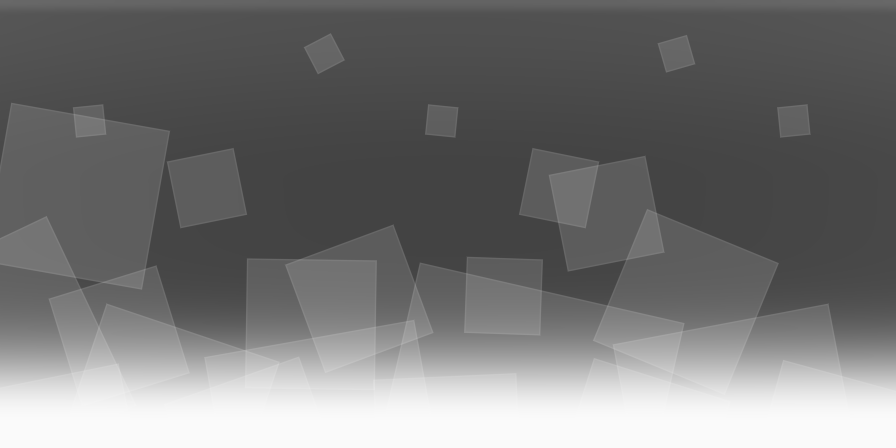
Write a Shadertoy shader that draws this background.

```glsl
// Translucent tilted squares float over a charcoal gradient that sinks into
// bright fog. Large panes set the composition; a zigzag of small tiles and a
// swaying low row come from formulas. Each square is a rotated box distance.

#define FOG_TOP 0.06
#define FOG_DEPTH 0.155
#define FOG_COLOR vec3(0.98)
#define CHARCOAL vec3(0.262)
#define PANE_ALPHA 0.135
#define RIM_ALPHA 0.06
#define RIM_WIDTH 0.003
#define TILE_COUNT 7
#define LOW_COUNT 5

const float TAU = 6.2831853;

// Large panes: center x, center y, half side, tilt
const vec4 PANES[12] = vec4[12](
    vec4(0.171, 0.562, 0.180, -0.175),
    vec4(1.354, 0.523, 0.110, 0.195),
    vec4(1.531, 0.326, 0.159, -0.390),
    vec4(1.124, 0.339, 0.085, -0.035),
    vec4(0.802, 0.333, 0.129, 0.355),
    vec4(0.694, 0.276, 0.145, -0.015),
    vec4(1.165, 0.051, 0.303, -0.225),
    vec4(0.266, 0.250, 0.126, 0.300),
    vec4(0.366, 0.064, 0.204, -0.325),
    vec4(1.654, 0.036, 0.245, 0.187),
    vec4(0.732, 0.010, 0.238, 0.176),
    vec4(-0.007, 0.206, 0.234, 0.443));

// Small tiles climb and fall in a repeating cycle of three heights
vec4 smallTile(float i) {
    float level = mod(2.0 * i + 1.0, 3.0);
    float halfSide = 0.076 - 0.042 * min(level, 1.0);
    float tilt = 0.2 * cos(TAU * (i - 1.0) / 6.0) + 0.19 * level * (level - 1.0);
    return vec4(0.2 + 0.262 * i, 0.58 + 0.15 * level, halfSide, tilt);
}

// Half-sunken squares along the fog, with a swaying tilt
vec4 lowSquare(float i) {
    return vec4(0.14 + 0.43 * i, 0.0, 0.16, 0.35 * cos(1.2 * (i - 0.8)));
}

float squareDistance(vec2 p, vec4 square) {
    float c = cos(square.w), s = sin(square.w);
    vec2 d = p - square.xy;
    vec2 q = abs(vec2(c * d.x + s * d.y, c * d.y - s * d.x));
    return max(q.x, q.y) - square.z;
}

// Blend a soft white pane with a slightly brighter rim
vec3 addPane(vec3 color, vec2 p, vec4 square, float pixel) {
    float d = squareDistance(p, square);
    float inside = 1.0 - smoothstep(-pixel, pixel, d);
    float rim = inside * smoothstep(-RIM_WIDTH - pixel, -RIM_WIDTH + pixel, d);
    return mix(color, FOG_COLOR, PANE_ALPHA * inside + RIM_ALPHA * rim);
}

vec3 backdrop(vec2 p, float width) {
    float side = abs(2.0 * p.x / width - 1.0);
    vec3 color = CHARCOAL + 0.055 * smoothstep(0.6, 1.0, p.y);
    color += 0.02 * side * side + 0.07 * smoothstep(0.965, 0.995, p.y);
    float depth = max(p.y - FOG_TOP, 0.0) / FOG_DEPTH;
    return mix(color, FOG_COLOR, exp(-depth * depth));
}

void mainImage(out vec4 fragColor, in vec2 fragCoord) {
    vec2 p = fragCoord / iResolution.y;
    float pixel = 0.7 / iResolution.y;
    vec3 color = backdrop(p, iResolution.x / iResolution.y);

    for (int i = 0; i < LOW_COUNT; i++)
        color = addPane(color, p, lowSquare(float(i)), pixel);
    for (int i = 0; i < PANES.length(); i++)
        color = addPane(color, p, PANES[i], pixel);
    for (int i = 0; i < TILE_COUNT; i++)
        color = addPane(color, p, smallTile(float(i)), pixel);

    fragColor = vec4(color, 1.0);
}
```
